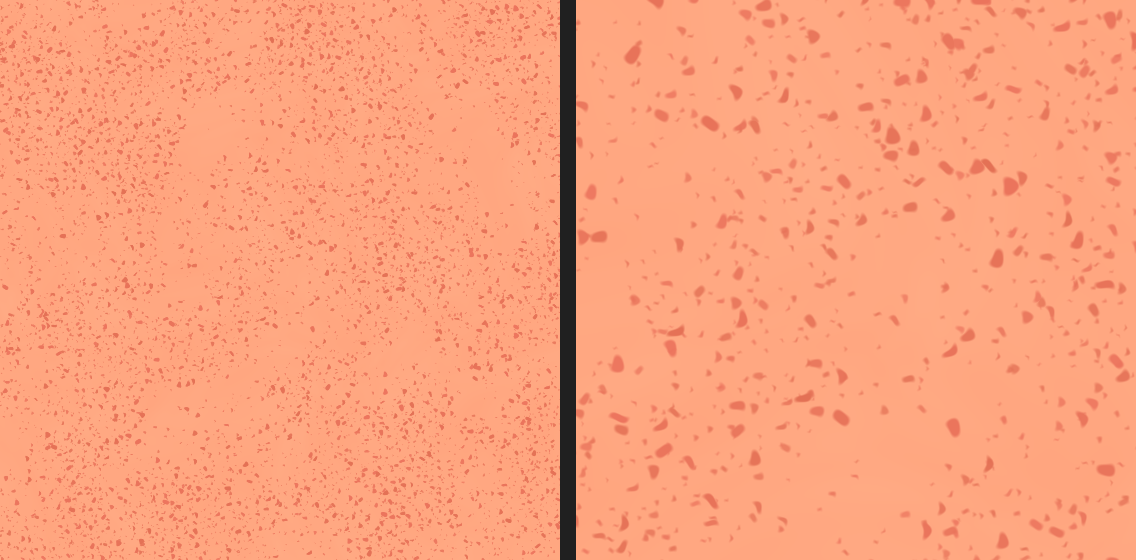
Left: the whole. Right: its middle third, enlarged.
Reproduce this texture procedurally as a WebGL 1 fragment shader.

```glsl
precision highp float;

uniform vec2 u_resolution;

#define PEACH_DEEP vec3(1.00, 0.646, 0.496)
#define PEACH_LIGHT vec3(1.00, 0.670, 0.520)
#define SPECK_CLAY vec3(0.89, 0.44, 0.33)
#define SPECK_CORAL vec3(0.93, 0.46, 0.37)
#define COARSE_CELLS 64.0
#define FINE_CELLS 100.0
#define COARSE_RADIUS vec2(0.0025, 0.0055)
#define FINE_RADIUS vec2(0.0009, 0.0022)
#define DENSITY 0.57
#define CLUMPING 0.75
#define SOFTNESS 0.0011

vec2 hash2(vec2 p) {
  vec3 q = fract(p.xyx * vec3(0.1031, 0.1030, 0.0973));
  q += dot(q, q.yzx + 33.33);
  return fract((q.xx + q.yz) * q.zy);
}

// Layered, warped sines: an irregular field around zero
float sineField(vec2 p) {
  float sum = 0.0;
  float amplitude = 0.5;
  for (int i = 0; i < 4; i++) {
    p = mat2(0.8, 0.6, -0.6, 0.8) * p * 1.75 + 0.8 * sin(p.yx * 1.3) + 2.7;
    sum += amplitude * sin(p.x) * sin(p.y);
    amplitude *= 0.8;
  }
  return sum;
}

// Coverage in x and tint in y of the strongest speck at p
vec2 speckLayer(vec2 p, float cells, vec2 radiusRange, float seed) {
  vec2 home = floor(p * cells);
  vec2 best = vec2(0.0);
  float soft = max(SOFTNESS, 0.6 / u_resolution.y);
  for (int y = -1; y <= 1; y++) {
    for (int x = -1; x <= 1; x++) {
      vec2 cell = home + vec2(float(x), float(y));
      vec2 place = hash2(cell + seed);
      vec2 shape = hash2(cell + seed + 157.3);
      vec2 look = hash2(cell + seed + 311.7);
      vec2 center = (cell + place) / cells;
      float chance = DENSITY + CLUMPING * sineField(center * 6.0);

      // Turned oval with an uneven outline
      float turn = 6.28318 * shape.x;
      float c = cos(turn);
      float s = sin(turn);
      vec2 d = mat2(c, -s, s, c) * (p - center);
      float radius = mix(radiusRange.x, radiusRange.y, shape.y * shape.y * 0.6 + shape.y * 0.4);
      float narrow = mix(0.42, 0.88, look.x);
      d.y += 0.3 * radius * sin(d.x / radius * 2.0 + turn);
      float edge = (length(d / vec2(1.0, narrow)) - radius) * mix(narrow, 1.0, 0.4);

      float strength = mix(0.7, 1.0, shape.y) * step(look.y, chance);
      float cover = strength * (1.0 - smoothstep(-soft, soft, edge));
      if (cover > best.x) best = vec2(cover, place.x);
    }
  }
  return best;
}

void main() {
  vec2 p = gl_FragCoord.xy / u_resolution.y;

  // Softly mottled ground
  float mottle = 0.45 + 0.45 * sineField(p * 9.0 + 4.0);
  vec3 color = mix(PEACH_DEEP, PEACH_LIGHT, clamp(mottle, 0.0, 1.0));

  // Fine dust below, coarse flecks above
  vec2 dust = speckLayer(p, FINE_CELLS, FINE_RADIUS, 41.0);
  vec2 flecks = speckLayer(p, COARSE_CELLS, COARSE_RADIUS, 7.0);
  color = mix(color, mix(SPECK_CLAY, SPECK_CORAL, dust.y), dust.x * 0.85);
  color = mix(color, mix(SPECK_CLAY, SPECK_CORAL, flecks.y), flecks.x);

  gl_FragColor = vec4(color, 1.0);
}
```
